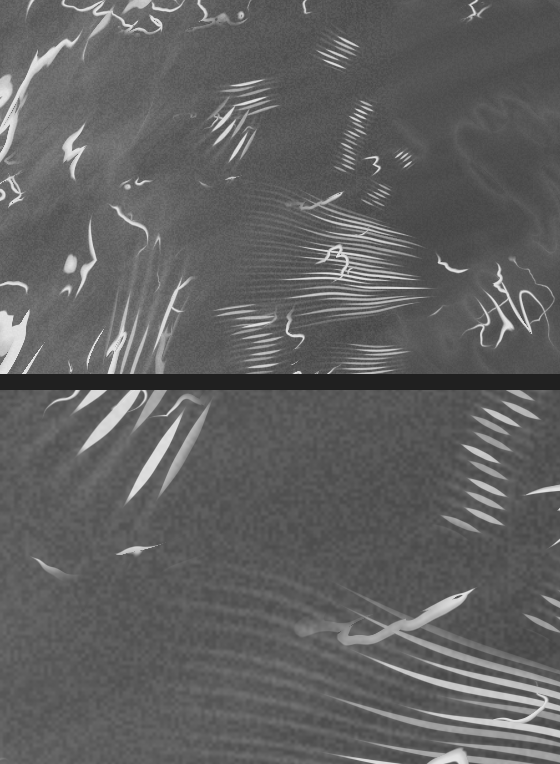
Top: the whole. Bottom: its middle third, enlarged.
A Shadertoy shader for this texture:

```glsl
// Draws crumpled clear plastic film with glossy folds and fine pleats on dark grey.

const float SHADOW_GREY = 0.308;
const float LIT_GREY = 0.37;
const float GLINT_GREY = 0.88;
const float GRAIN_AMOUNT = 0.07;
const float GRAIN_SCALE = 300.0;
const float HAZE_AMOUNT = 0.08;
const float FOLD_WIDTH = 0.056;
const float WRINKLE_WIDTH = 0.017;
const float CREASE_WIDTH = 0.013;
const float FLECK_WIDTH = 0.008;
const int PLEAT_COUNT = 11;

// Pleat bundles: centre and half size
const vec4 PLEAT_BOX[PLEAT_COUNT] = vec4[](
    vec4(0.86, 0.30, 0.25, 0.17), vec4(0.95, 0.64, 0.04, 0.11),
    vec4(0.90, 0.87, 0.07, 0.05), vec4(0.66, 0.74, 0.10, 0.05),
    vec4(0.67, 0.16, 0.12, 0.03), vec4(0.69, 0.08, 0.09, 0.08),
    vec4(1.01, 0.48, 0.04, 0.04), vec4(0.97, 0.04, 0.13, 0.05),
    vec4(1.08, 0.58, 0.03, 0.03), vec4(0.61, 0.65, 0.10, 0.07),
    vec4(0.38, 0.15, 0.23, 0.09));
// Pleat bundles: angle, spacing and convergence
const vec3 PLEAT_STYLE[PLEAT_COUNT] = vec3[](
    vec3(-0.10, 0.014, 0.42), vec3(-0.35, 0.013, 0.0),
    vec3(-0.45, 0.014, 0.1), vec3(0.10, 0.017, 0.1),
    vec3(0.15, 0.018, 0.0), vec3(0.30, 0.016, 0.0),
    vec3(-0.50, 0.012, 0.0), vec3(0.05, 0.013, 0.3),
    vec3(0.60, 0.012, 0.0), vec3(0.95, 0.024, 0.1),
    vec3(1.30, 0.034, -0.2));

float hash(vec2 p) {
    vec3 q = fract(vec3(p.xyx) * 0.1031);
    q += dot(q, q.yzx + 33.33);
    return fract((q.x + q.y) * q.z);
}

float noise(vec2 p) {
    vec2 i = floor(p), f = fract(p);
    f = f * f * (3.0 - 2.0 * f);
    return mix(mix(hash(i), hash(i + vec2(1, 0)), f.x),
               mix(hash(i + vec2(0, 1)), hash(i + vec2(1, 1)), f.x), f.y);
}

// Coordinates along and across a direction
vec2 turn(vec2 p, float angle) {
    vec2 along = vec2(cos(angle), sin(angle));
    return vec2(dot(p, along), dot(p, vec2(-along.y, along.x)));
}

// Film height: smooth swells with angular kinks
float relief(vec2 q) {
    return noise(q) - 0.57 + 0.45 * abs(noise(q * 2.3 + 7.1) - 0.5)
         + 0.08 * (noise(q * 6.0) - 0.5);
}

// Tapered glints along contours of the relief: x = glint, y = soft sheen
vec2 creases(vec2 p, float angle, vec2 scale, float width, float seed, float soft) {
    vec2 q = turn(p, angle) * scale + seed;
    float h = relief(q), e = 0.02;
    vec2 slope = vec2(relief(q + vec2(e, 0)) - h, relief(q + vec2(0, e)) - h) / e * scale;
    float d = h / (length(slope) + 0.15 * scale.y);
    float w = width * smoothstep(0.42, 0.85, noise(q * vec2(1.3, 0.8) + 41.7));
    float edge = smoothstep(-soft, soft, w * 0.5 - abs(d)) * smoothstep(0.0, 2.0 * soft, w);
    float shade = mix(0.72, 1.0, smoothstep(-0.4, 0.1, d / (w + soft)));
    return vec2(edge * shade, exp(-abs(d) / (0.6 * width + 0.004)));
}

// Fine parallel strokes: x = glint, y = faint tails
vec2 pleats(vec2 p, vec4 box, vec3 style, float soft) {
    vec2 q = turn(p - box.xy, style.x);
    q.y += 0.025 * (noise(p * 8.0) - 0.5);
    float u = q.x / box.z;
    float squeeze = max(1.0 - style.z * u, 0.25);
    float v = q.y / squeeze;
    float row = floor(v / style.y);
    float r = hash(vec2(row + 60.0, box.x * 90.0));
    float s = hash(vec2(row + 17.0, box.y * 70.0 + 5.0));
    float d = abs(fract(v / style.y) - 0.5 + 0.3 * (s - 0.5)) * style.y * squeeze;
    float core = 1.0 - smoothstep(0.1, 0.6, abs(u - 0.7 * (r - 0.5) - style.z));
    float tail = 1.0 - smoothstep(0.45, 1.1, abs(u));
    float inside = 1.0 - smoothstep(0.75, 1.05, abs(v) / box.w);
    float w = min(0.22 * style.y, 0.005) * core;
    float stroke = smoothstep(-soft, soft, w - d) * smoothstep(0.0, 0.4, core);
    float thread = 1.0 - smoothstep(0.0, 0.4 * style.y, d);
    return vec2(stroke * mix(0.45, 1.0, s), thread * tail) * inside;
}

void mainImage(out vec4 fragColor, in vec2 fragCoord) {
    vec2 p = fragCoord / iResolution.y;
    float soft = 0.8 / iResolution.y;
    vec2 bent = p + 0.05 * (vec2(noise(p * 4.0), noise(p * 4.0 + 19.0)) - 0.5);

    // Regions: heavy folds on the left, thin creases on the right
    float left = 1.0 - smoothstep(0.38, 0.62, bent.x - 0.12 * (p.y - 0.5));
    float right = smoothstep(1.0, 1.12, bent.x);

    // Base tone with long cloudy streaks
    float grey = mix(LIT_GREY, SHADOW_GREY, smoothstep(0.25, 1.0, p.x));
    float streak = noise(turn(bent, 0.6) * vec2(1.6, 9.0) + 3.0);
    float wisps = noise(turn(bent, 0.35) * vec2(3.0, 30.0) + 11.0);
    grey += HAZE_AMOUNT * (0.7 * (streak - 0.45) + 0.3 * (wisps - 0.5));

    // Folds, wrinkles, creases and flecks
    vec2 fold = creases(bent, 0.9, vec2(2.1, 6.5), FOLD_WIDTH, 4.3, soft) * left;
    vec2 wrinkle = creases(bent, 1.2, vec2(3.5, 10.0), WRINKLE_WIDTH, 23.6, soft) * left;
    vec2 crease = creases(bent, -0.8, vec2(3.6, 6.5), CREASE_WIDTH, 57.2, soft) * right;
    vec2 fleck = creases(bent, 0.5, vec2(9.0, 15.0), FLECK_WIDTH, 81.9, soft);
    fleck *= smoothstep(0.55, 0.7, noise(p * 5.0 + 31.0));
    float glint = max(max(fold.x, wrinkle.x), max(crease.x, fleck.x));
    grey += 0.07 * fold.y + 0.03 * wrinkle.y + 0.05 * crease.y + 0.02 * fleck.y;

    // Pleat bundles
    for (int i = 0; i < PLEAT_COUNT; i++) {
        vec2 bundle = pleats(p, PLEAT_BOX[i], PLEAT_STYLE[i], soft);
        glint = max(glint, bundle.x);
        grey += 0.07 * bundle.y;
    }

    // Grain, then the gloss on top
    float grain = noise(p * GRAIN_SCALE) - 0.5;
    grey += GRAIN_AMOUNT * grain * mix(1.0, 0.5, right);
    grey = mix(grey, GLINT_GREY + 0.03 * grain, clamp(glint, 0.0, 1.0));
    fragColor = vec4(vec3(grey), 1.0);
}
```
